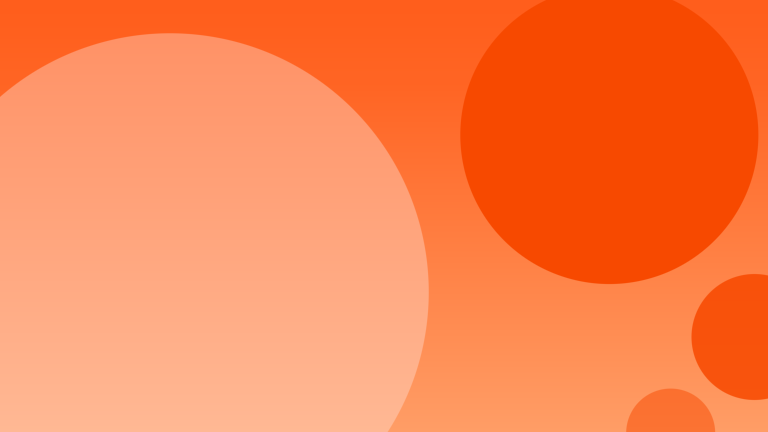
This background is drawn by a Shadertoy shader. Its source:

```glsl
// Antialiased coverage of a disc, in units of the canvas height
float disc(vec2 p, vec2 centre, float radius) {
    float pixel = 1.0 / iResolution.y;
    return 1.0 - smoothstep(-0.75 * pixel, 0.75 * pixel, length(p - centre) - radius);
}

// Vertical gradient, slow near the top and steady below
vec3 backdrop(float y) {
    vec3 upper = mix(vec3(1.0, 0.395, 0.14), vec3(1.0, 0.369, 0.11), smoothstep(0.78, 1.0, y));
    return mix(vec3(1.0, 0.616, 0.40), upper, clamp(y / 0.8, 0.0, 1.0));
}

void mainImage(out vec4 fragColor, in vec2 fragCoord) {
    vec2 uv = fragCoord / iResolution.xy;
    vec2 p = vec2(uv.x * 16.0 / 9.0, uv.y);
    vec3 deepOrange = vec3(0.967, 0.285, 0.0);
    vec3 color = backdrop(p.y);

    // Large pale disc with its own gradient
    vec3 peach = mix(vec3(1.0, 0.722, 0.58), vec3(1.0, 0.571, 0.40), clamp(p.y / 0.92, 0.0, 1.0));
    color = mix(color, peach, disc(p, vec2(0.3935, 0.324), 0.599));

    // Deep orange discs, more translucent as they shrink
    color = mix(color, deepOrange, disc(p, vec2(1.4105, 0.6875), 0.345));
    color = mix(color, deepOrange, 0.86 * disc(p, vec2(1.7465, 0.2199), 0.1458));
    color = mix(color, deepOrange, 0.50 * disc(p, vec2(1.5525, -0.0025), 0.103));

    fragColor = vec4(color, 1.0);
}
```
